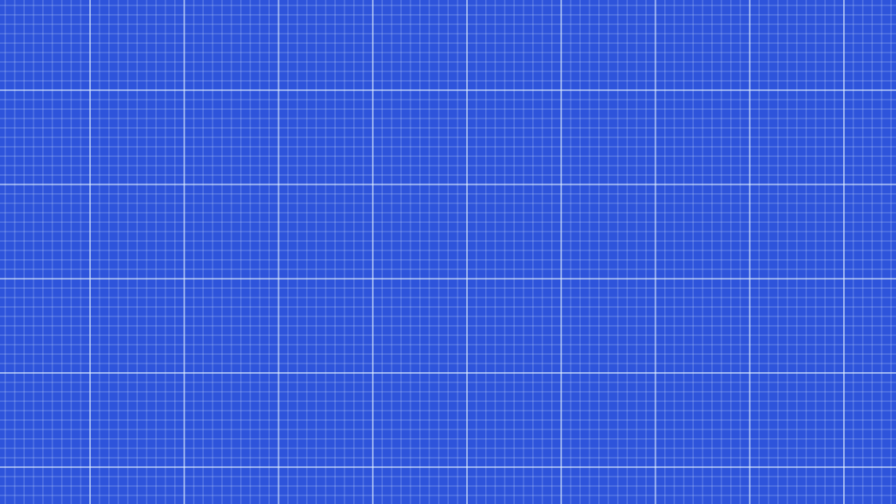
Write a Shadertoy shader that draws this pattern.

```glsl
// Blueprint graph paper: fine white grid with a bold line every tenth step, on blue.

// Coverage of vertical and horizontal grid lines, smoothed over one pixel.
vec2 gridLines(vec2 p, float period, float width, float pixel) {
    vec2 dist = abs(fract(p / period + 0.5) - 0.5) * period;
    return clamp((0.5 * (width + pixel) - dist) / pixel, 0.0, min(1.0, width / pixel));
}

// Ink left where translucent lines of both directions overlap.
float inkOver(vec2 ink) {
    return 1.0 - (1.0 - ink.x) * (1.0 - ink.y);
}

void mainImage(out vec4 fragColor, in vec2 fragCoord) {
    // Canvas height is one unit; the offset puts a bold crossing at the origin.
    float pixel = 1.0 / iResolution.y;
    vec2 p = fragCoord * pixel - vec2(0.1787, 0.0731);
    float cell = 0.18697;

    vec2 fine = gridLines(p, cell / 10.0, 0.0034, pixel);
    vec2 bold = gridLines(p, cell, 0.0036, pixel);

    // Bold lines replace the fine lines beneath them.
    float ink = inkOver(max(0.15 * fine, 0.52 * bold));

    vec3 paper = vec3(0.18, 0.33, 0.86);
    vec3 lineColor = vec3(0.92, 0.97, 1.0);
    fragColor = vec4(mix(paper, lineColor, ink), 1.0);
}
```
